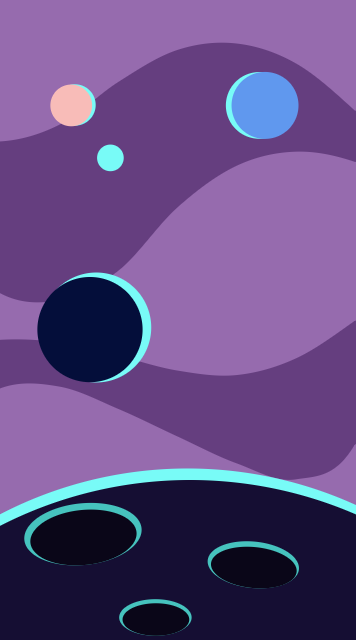
A Shadertoy shader for this background:

```glsl
// Flat space scene: wavy purple sky, crescent-lit planets and a cratered moon horizon.

// Colours
const vec3 SKY       = vec3(0.588, 0.420, 0.682);
const vec3 BAND      = vec3(0.396, 0.243, 0.498);
const vec3 GLOW      = vec3(0.470, 0.985, 0.970);
const vec3 PINK      = vec3(0.973, 0.737, 0.722);
const vec3 BLUE      = vec3(0.376, 0.596, 0.933);
const vec3 NAVY      = vec3(0.016, 0.055, 0.227);
const vec3 GROUND    = vec3(0.082, 0.055, 0.200);
const vec3 RIM       = vec3(0.275, 0.765, 0.745);
const vec3 PIT       = vec3(0.040, 0.024, 0.094);

// Wave edges: heights at evenly spaced knots, one knot beyond each side
const int KNOTS = 9;
const float KNOT_STEP = 0.09245;
const float UPPER_TOP[KNOTS] = float[KNOTS](
    0.794, 0.779, 0.805, 0.872, 0.922, 0.932, 0.901, 0.827, 0.733);
const float UPPER_BASE[KNOTS] = float[KNOTS](
    0.630, 0.542, 0.531, 0.577, 0.676, 0.741, 0.763, 0.747, 0.701);
const float LOWER_TOP[KNOTS] = float[KNOTS](
    0.454, 0.469, 0.465, 0.444, 0.421, 0.414, 0.440, 0.499, 0.570);
const float LOWER_BASE[KNOTS] = float[KNOTS](
    0.326, 0.393, 0.396, 0.361, 0.318, 0.276, 0.251, 0.306, 0.570);

// Smooth coverage of the region where d < 0
float fill(float d) {
    float slope = max(length(vec2(dFdx(d), dFdy(d))), 1e-6);
    return clamp(0.5 - d / slope, 0.0, 1.0);
}

// Catmull-Rom curve through the knot heights
float wave(float x, float h[KNOTS]) {
    float s = clamp(x / KNOT_STEP, 0.0, float(KNOTS - 3) - 0.001);
    int i = int(s);
    float t = fract(s);
    float a = h[i], b = h[i + 1], c = h[i + 2], d = h[i + 3];
    return b + 0.5 * t * (c - a + t * (2.0 * a - 5.0 * b + 4.0 * c - d
         + t * (3.0 * (b - c) + d - a)));
}

float waveBand(vec2 p, float top[KNOTS], float base[KNOTS]) {
    return fill(p.y - wave(p.x, top)) * fill(wave(p.x, base) - p.y);
}

float ellipse(vec2 p, vec2 centre, vec2 radii, float tilt) {
    float c = cos(tilt), s = sin(tilt);
    vec2 q = mat2(c, -s, s, c) * (p - centre);
    return fill(length(q / radii) - 1.0);
}

float disc(vec2 p, vec2 centre, float radius) {
    return fill(length(p - centre) - radius);
}

// Lit rim with a shadowed pit resting on its lower edge
void crater(inout vec3 col, vec2 p, vec2 centre, vec2 rim, vec2 pit, float tilt) {
    vec2 pitCentre = centre + vec2(0.0008, pit.y - rim.y);
    col = mix(col, RIM, ellipse(p, centre, rim, tilt));
    col = mix(col, PIT, ellipse(p, pitCentre, pit, tilt));
}

// Glowing disc partly covered by the planet's face
void planet(inout vec3 col, vec2 p, vec3 glow, vec3 face, vec3 tint) {
    col = mix(col, GLOW, disc(p, glow.xy, glow.z));
    col = mix(col, tint, disc(p, face.xy, face.z));
}

void mainImage(out vec4 fragColor, in vec2 fragCoord) {
    vec2 p = fragCoord / iResolution.y;

    // Sky
    vec3 col = mix(SKY, BAND, waveBand(p, UPPER_TOP, UPPER_BASE));
    col = mix(col, BAND, waveBand(p, LOWER_TOP, LOWER_BASE));

    // Planets: centre and radius of the glow, then of the face
    planet(col, p, vec3(0.1172, 0.8360, 0.0323), vec3(0.1113, 0.8353, 0.0326), PINK);
    planet(col, p, vec3(0.4050, 0.8353, 0.0521), vec3(0.4141, 0.8353, 0.0523), BLUE);
    planet(col, p, vec3(0.1504, 0.4883, 0.0859), vec3(0.1406, 0.4850, 0.0822), NAVY);
    col = mix(col, GLOW, disc(p, vec2(0.1725, 0.7533), 0.0208));

    // Moon horizon
    planet(col, p, vec3(0.293, -0.367, 0.635), vec3(0.297, -0.401, 0.651), GROUND);

    // Craters
    crater(col, p, vec2(0.1296, 0.1654), vec2(0.0920, 0.0482), vec2(0.0833, 0.0430), 0.1);
    crater(col, p, vec2(0.3958, 0.1175), vec2(0.0716, 0.0363), vec2(0.0672, 0.0320), -0.1);
    crater(col, p, vec2(0.2428, 0.0352), vec2(0.0566, 0.0286), vec2(0.0521, 0.0254), 0.0);

    fragColor = vec4(col, 1.0);
}
```
